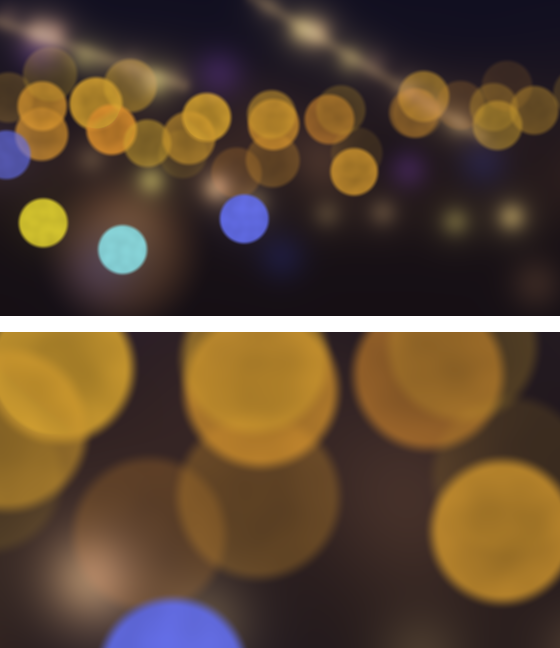
Top, the full canvas; bottom, a detail of the centre.
Write a Shadertoy shader that draws this background.

```glsl
vec3 hash31(float n)
{
    vec3 q = fract(n * vec3(0.1031, 0.1130, 0.0973) + 0.17);
    q += dot(q, q.yzx + 33.33);
    return fract((q.xxy + q.yzz) * q.zyx);
}

vec2 gradientAt(vec2 cell)
{
    float angle = 6.2832 * hash31(cell.x + cell.y * 57.0 + 311.0).x;
    return vec2(cos(angle), sin(angle));
}

float gradientNoise(vec2 p)
{
    vec2 i = floor(p), f = p - i;
    vec2 u = f * f * f * (f * (f * 6.0 - 15.0) + 10.0);
    vec2 e = vec2(0.0, 1.0);
    float low = mix(dot(gradientAt(i), f), dot(gradientAt(i + e.yx), f - e.yx), u.x);
    float high = mix(dot(gradientAt(i + e), f - e), dot(gradientAt(i + 1.0), f - 1.0), u.x);
    return mix(low, high, u.y);
}

float glow(vec2 d, float radius)
{
    return exp(-dot(d, d) / (radius * radius));
}

float disc(vec2 d, float radius, float blur)
{
    return 1.0 - smoothstep(radius - blur, radius + blur, length(d));
}

float segmentDistance(vec2 p, vec2 a, vec2 b)
{
    vec2 pa = p - a, ba = b - a;
    return length(pa - ba * clamp(dot(pa, ba) / dot(ba, ba), 0.0, 1.0));
}

// Three garlands: two falling from the top, one sagging below the middle
vec2 garland(int row, float t)
{
    if (row == 0) return mix(vec2(0.0, 0.93), vec2(0.58, 0.73), t);
    if (row == 1) return mix(vec2(0.80, 1.01), vec2(1.52, 0.57), t);
    return vec2(0.15 + 1.6 * t, 0.50 - 0.18 * smoothstep(0.0, 0.6, t));
}

vec3 addBokeh(vec3 col, vec3 tint, float cover)
{
    return mix(col, max(col, tint), cover) + 0.07 * tint * cover;
}

void mainImage(out vec4 fragColor, in vec2 fragCoord)
{
    vec2 p = fragCoord / iResolution.y;
    float cloud = gradientNoise(p * 3.0 + 4.0);
    float grain = gradientNoise(p * 28.0);

    // Night backdrop with a warm band
    vec3 col = mix(vec3(0.085, 0.06, 0.08), vec3(0.065, 0.058, 0.125), smoothstep(0.3, 1.0, p.y));
    col += vec3(0.10, 0.065, 0.035) * exp(-pow((p.y - 0.56) / 0.24, 2.0)) * (0.8 + cloud);

    // Wide hazes in violet, blue and brown
    col += vec3(0.17, 0.11, 0.05) * disc(p - vec2(0.39, 0.20), 0.20, 0.09);
    for (int i = 0; i < 9; i++) {
        vec3 h = hash31(float(i) + 21.0);
        vec3 tint = i % 3 == 0 ? vec3(0.15, 0.07, 0.24) :
                    i % 3 == 1 ? vec3(0.03, 0.05, 0.18) : vec3(0.17, 0.12, 0.07);
        vec2 center = vec2((float(i) + h.x) / 9.0 * 1.78, h.y);
        col += tint * 0.7 * glow(p - center, 0.06 + 0.07 * h.z);
    }

    // Faint wires and out of focus lamps
    for (int row = 0; row < 2; row++) {
        float d = segmentDistance(p, garland(row, 0.0), garland(row, 1.0));
        col += vec3(0.15, 0.12, 0.06) * exp(-d * d / 0.0006);
    }
    for (int i = 0; i < 24; i++) {
        int row = i % 3;
        vec3 h = hash31(float(i) + 70.0);
        vec2 center = garland(row, (float(i / 3) + 0.2 + 0.6 * h.x) / 8.0);
        center.y += 0.05 * (h.y - 0.5);
        vec3 tint = mix(vec3(0.66, 0.62, 0.28), vec3(0.64, 0.46, 0.36), h.y);
        float power = 0.3 + 0.7 * h.z * h.z;
        vec2 d = p - center;
        col += tint * power * (0.65 * glow(d, 0.045) + 0.25 * glow(d, 0.09)) * (1.0 - col);
    }

    // Golden bokeh discs, from dim brown to bright amber
    for (int i = 0; i < 28; i++) {
        vec3 h = hash31(float(i) + 130.0);
        vec3 k = hash31(float(i) + 190.0);
        float x = (float(i) + h.x) / 28.0 * 1.8 + 0.06 * sin(float(i) * 1.7);
        vec2 d = p - vec2(x, 0.61 + 0.06 * cos(x * 3.5) + 0.24 * (h.y - 0.5));
        float radius = 0.074 + 0.012 * k.x;
        vec3 tint = mix(vec3(0.75, 0.60, 0.17), vec3(0.78, 0.50, 0.16), k.y);
        float rim = 0.88 + 0.12 * smoothstep(0.3, 0.95, length(d) / radius);
        float cover = disc(d, radius, 0.009) * mix(0.14, 0.92, h.z * h.z * (1.6 - 0.6 * h.z));
        col = addBokeh(col, tint * (rim + 0.06 * grain), cover);
    }

    // Saturated discs in blue, yellow and cyan
    for (int i = 0; i < 4; i++) {
        float k = float(i);
        vec3 tint = i == 1 ? vec3(0.80, 0.74, 0.17) :
                    i == 2 ? vec3(0.50, 0.80, 0.82) : vec3(0.36, 0.40, 0.86);
        vec2 d = p - vec2(0.02 + 0.05 * k + 0.067 * k * k, 0.51 - 0.3 * sin(0.8 * k));
        float cover = disc(d, 0.077, 0.008) * (i == 0 ? 0.65 : 0.93);
        col = mix(col, tint * (1.0 + 0.07 * grain), cover);
        col += tint * 0.07 * glow(d, 0.11);
    }

    fragColor = vec4(clamp(col, 0.0, 1.0), 1.0);
}
```
